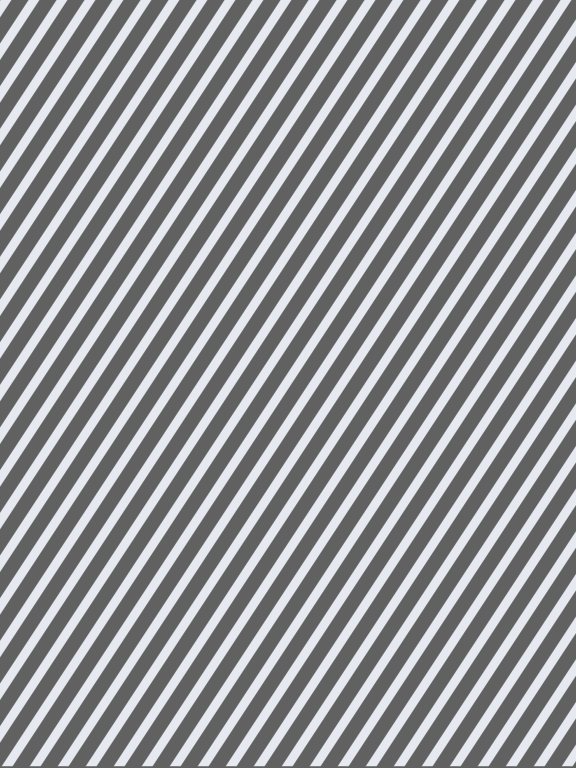
Give the GLSL for this pattern, as a Shadertoy shader.

```glsl
// Pale diagonal stripes rising to the right over a dark grey ground.
// A linear phase counts the stripes; the distance to the nearest stripe
// centre gives a band with antialiased edges, above a thin dark hem.

// Coverage of a band centred on whole phases; duty is its share of a period.
float stripeBand(float phase, float duty, float softness) {
    float fromCentre = abs(fract(phase + 0.5) - 0.5);
    return 1.0 - smoothstep(-softness, softness, fromCentre - 0.5 * duty);
}

void mainImage(out vec4 fragColor, in vec2 fragCoord) {
    vec2 uv = fragCoord / iResolution.xy;

    // Stripe periods across and down the canvas
    vec2 repeats = vec2(20.57, 18.0);
    float phase = uv.x * repeats.x - uv.y * repeats.y - 1.214;

    // Phase covered by one pixel, measured across the stripe
    float pixelPhase = length(repeats / iResolution.xy);
    float stripe = stripeBand(phase, 0.388, 0.75 * pixelPhase);

    // Thin hem of ground colour along the lower edge
    float hemHeight = 0.0022;
    float pixelHeight = 1.0 / iResolution.y;
    stripe *= smoothstep(-0.5, 0.5, (uv.y - hemHeight) / pixelHeight);

    vec3 ground = vec3(0.38);
    vec3 pale = vec3(0.90, 0.915, 0.94);
    fragColor = vec4(mix(ground, pale, stripe), 1.0);
}
```
